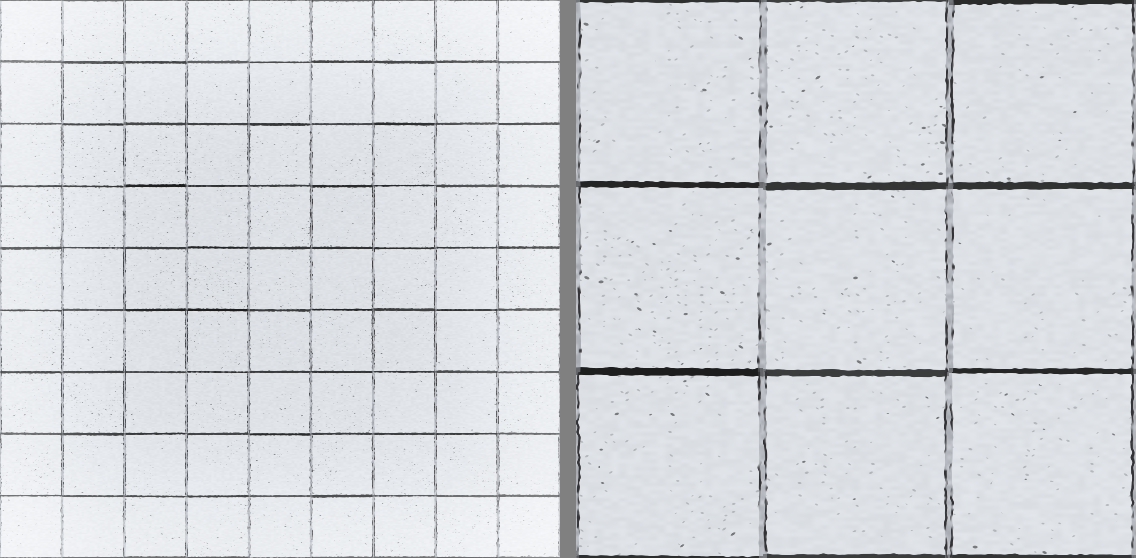
Left: the whole. Right: its middle third, enlarged.
Give the GLSL for this texture, as a Shadertoy shader.

```glsl
// White stone tiles in a 9 x 9 square grid: crisp dark bed joints, pale grey
// upright joints with broken dark rims, fine pits, and a soft bright border.
// Joints are wobbled line distances; pits are cellular noise; all of it wraps.

#define GRID 9.0            // tiles across and down
#define BED_WIDTH 0.034     // mean thickness of horizontal joints, in tiles
#define UPRIGHT_WIDTH 0.040 // thickness of vertical joints, in tiles
#define RAGGED 0.016        // roughness of joint edges, in tiles
#define DRIFT 0.014         // joint misalignment, in tiles
#define PIT_STRENGTH 0.60
#define GRAIN 0.034
#define TILE_VARIATION 0.006

const float TAU = 6.2831853;
const vec3 TILE_CENTRE = vec3(0.868, 0.884, 0.904);
const vec3 TILE_BORDER = vec3(0.978, 0.982, 0.988);
const vec3 BED_DARK    = vec3(0.100, 0.102, 0.100);
const vec3 MORTAR      = vec3(0.710, 0.725, 0.750);
const vec3 RIM_DARK    = vec3(0.200, 0.200, 0.210);

// Two random values per lattice point
vec2 hash2(vec2 p)
{
    vec3 q = fract(p.xyx * vec3(0.1031, 0.1030, 0.0973));
    q += dot(q, q.yzx + 33.33);
    return fract((q.xx + q.yz) * q.zy);
}

// Value noise with a whole number of lattice cells per tile
float noise(vec2 p, float perTile)
{
    p *= perTile;
    float period = GRID * perTile;
    vec2 i = floor(p), f = fract(p);
    f = f * f * (3.0 - 2.0 * f);
    vec2 lo = mod(i, period), hi = mod(i + 1.0, period);
    float bottom = mix(hash2(lo).x, hash2(vec2(hi.x, lo.y)).x, f.x);
    float top = mix(hash2(vec2(lo.x, hi.y)).x, hash2(hi).x, f.x);
    return mix(bottom, top, f.y);
}

// Coverage of a shape with signed distance d
float fill(float d, float pixel)
{
    return 1.0 - smoothstep(-0.5 * pixel, 0.5 * pixel, d);
}

// Cellular noise: at most one flattened pit per cell, kept inside its cell
float pits(vec2 p, float perTile, float density, float radius, float pixel)
{
    vec2 id = mod(floor(p * perTile), GRID * perTile);
    vec2 place = hash2(id + 17.0), kind = hash2(id + 71.0);
    vec2 offset = (fract(p * perTile) - mix(vec2(0.25), vec2(0.75), place)) / perTile;
    offset.y += (place.x - 0.5) * offset.x;
    float d = length(offset * vec2(0.6, 1.0)) - radius * mix(0.4, 1.0, kind.y);
    return fill(d, pixel) * step(kind.x, density);
}

void mainImage(out vec4 fragColor, in vec2 fragCoord)
{
    vec2 uv = fragCoord / iResolution.xy;
    vec2 p = uv * GRID;
    vec2 tile = mod(floor(p), GRID), inTile = fract(p);
    float pixel = GRID / min(iResolution.x, iResolution.y);

    // Periodic vignette: flat in the middle, rising to the corners
    vec2 edge = 0.5 + 0.5 * cos(TAU * uv);
    vec2 open = 1.0 - 0.5 * edge * edge * edge;
    float border = 1.0 - open.x * open.y;
    float contrast = mix(1.0, 0.45, border);

    // Tile face with flattened grain and pits
    vec2 tileRandom = hash2(tile + 5.0);
    vec3 color = mix(TILE_CENTRE, TILE_BORDER, border);
    color += TILE_VARIATION * (tileRandom.x - 0.5);
    color += GRAIN * contrast * (noise(p * vec2(1.0, 2.0), 24.0) - 0.5);
    float density = mix(0.4, 1.2, tileRandom.y) * smoothstep(0.15, 0.8, noise(p, 3.0));
    float pitting = 0.40 * pits(p, 23.0, 0.28 * density, 0.006, pixel)
                  + pits(p, 11.0, 0.14 * density, 0.008, pixel);
    color = mix(color, RIM_DARK, min(pitting, 1.0) * PIT_STRENGTH * contrast);

    // Shared raggedness of the joint edges
    float coarse = noise(p, 11.0) - 0.5;
    float fine = noise(p, 37.0) - 0.5;
    float ragged = RAGGED * (0.4 * coarse + 0.7 * fine);

    // Horizontal joints: each segment has its own height, tilt and thickness
    float bedRow = round(p.y);
    vec2 bedId = vec2(tile.x, mod(bedRow, GRID));
    vec2 bedPose = hash2(bedId + 101.0) - 0.5, bedLook = hash2(bedId + 151.0);
    float bedOffset = p.y - bedRow - DRIFT * (bedPose.x + bedPose.y * (inTile.x - 0.5));
    float bedHalf = 0.5 * BED_WIDTH * mix(0.70, 1.30, bedLook.x);
    float bed = fill(abs(bedOffset) - bedHalf + 0.7 * ragged, pixel);
    color = mix(color, BED_DARK, bed * mix(0.80, 1.0, bedLook.y) * contrast);

    // Vertical joints: pale mortar crossing over the beds
    float uprightColumn = round(p.x);
    vec2 uprightId = vec2(mod(uprightColumn, GRID), tile.y);
    vec2 uprightRandom = hash2(uprightId + 211.0);
    float uprightOffset = p.x - uprightColumn - DRIFT * 0.6 * (uprightRandom.x - 0.5);
    float uprightDistance = abs(uprightOffset + 0.2 * RAGGED * coarse) - 0.5 * UPRIGHT_WIDTH;
    float mortar = fill(uprightDistance + 0.4 * ragged, pixel);
    color = mix(color, MORTAR + 0.16 * fine, mortar * mix(0.95, 0.5, bed) * contrast);

    // Broken dark rims, independent on the two sides of the mortar
    vec2 sidePoint = p + vec2(0.0, 3.37 * step(0.0, uprightOffset));
    float wear = 0.5 * noise(sidePoint, 9.0) + 0.5 * noise(sidePoint, 31.0);
    float broken = smoothstep(0.40, 0.64, wear + 0.16 * (uprightRandom.y - 0.5));
    float rim = fill(abs(uprightDistance + 0.004 + ragged) - 0.006, pixel);
    color = mix(color, RIM_DARK, rim * broken * contrast);

    fragColor = vec4(clamp(color, 0.0, 1.0), 1.0);
}
```
